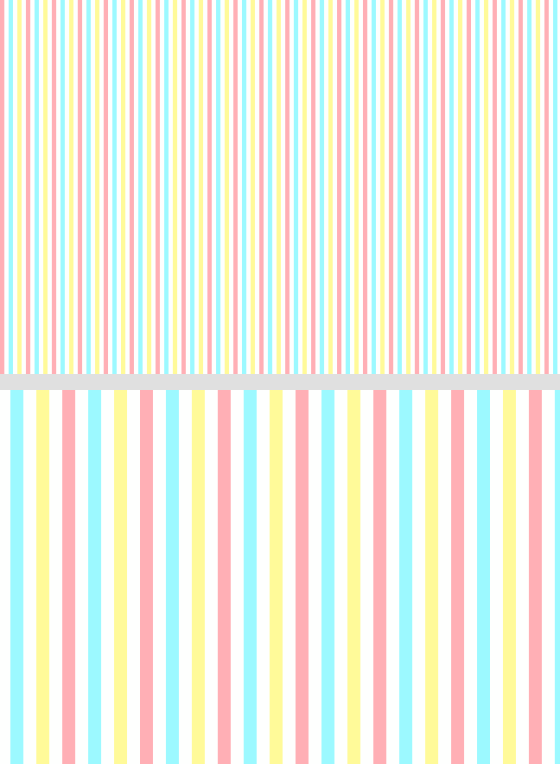
Top, the full canvas; bottom, a detail of the centre.
This pattern is drawn by a Shadertoy shader. Its source:

```glsl
// Vertical candy stripes in pink, cyan and yellow, evenly spaced on white.
// Each stripe is a distance to the centre line of its repeating cell,
// with the colour chosen by the cell index modulo three.

#define REPEATS 21.6       // three-colour groups across the canvas
#define STRIPE_FILL 0.5    // stripe width as a share of its cell
#define PHASE 0.0          // horizontal shift, in cells
#define PAPER vec3(0.995, 1.0, 0.995)
#define PINK vec3(1.0, 0.685, 0.71)
#define CYAN vec3(0.61, 0.975, 1.0)
#define YELLOW vec3(1.0, 0.98, 0.6)

// Colour of a stripe from its cell index.
vec3 stripeColor(float index) {
    float slot = mod(index, 3.0);
    return slot < 0.5 ? PINK : slot < 1.5 ? CYAN : YELLOW;
}

// Share of a pixel covered by a stripe, from the signed edge distance.
float coverage(float edgeDistance, float pixelWidth) {
    return clamp(0.5 - edgeDistance / pixelWidth, 0.0, 1.0);
}

void mainImage(out vec4 fragColor, in vec2 fragCoord) {
    // One cell holds a stripe followed by a gap.
    float cellsAcross = REPEATS * 3.0;
    float pixelWidth = cellsAcross / iResolution.x;
    float x = fragCoord.x / iResolution.x * cellsAcross + PHASE;

    // Centre the cell on its stripe so both edges can be smoothed.
    float shifted = x + 0.5 - 0.5 * STRIPE_FILL;
    float index = floor(shifted);
    float edgeDistance = abs(fract(shifted) - 0.5) - 0.5 * STRIPE_FILL;

    vec3 color = mix(PAPER, stripeColor(index), coverage(edgeDistance, pixelWidth));
    fragColor = vec4(color, 1.0);
}
```
